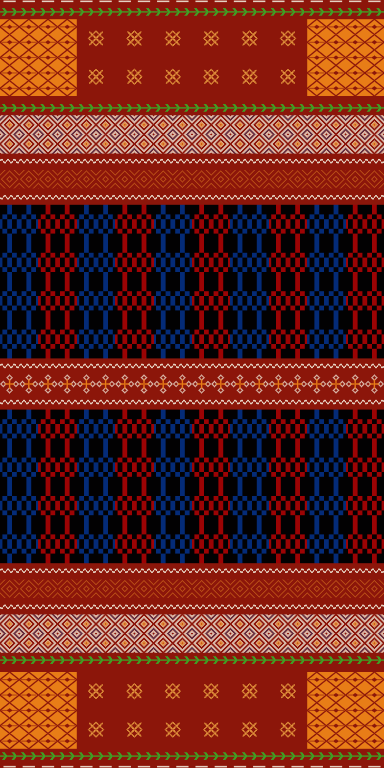
Write a Shadertoy shader that draws this pattern.

```glsl
float px; // one pixel in cloth units (cloth is 10 wide, 20 tall)

float ink(float d) { return clamp(0.5 - d / px, 0.0, 1.0); }
float box(vec2 p, vec2 r) { vec2 d = abs(p) - r; return max(d.x, d.y); }
float diamond(vec2 p) { return abs(p.x) + abs(p.y); }
float span(float v, float lo, float hi) { return ink(abs(v - 0.5 * (lo + hi)) - 0.5 * (hi - lo)); }
vec2 tile(vec2 p, vec2 size) { return (fract(p / size) - 0.5) * size; }

const vec3 MADDER = vec3(0.55, 0.085, 0.04);
const vec3 ORANGE = vec3(0.91, 0.49, 0.09);
const vec3 CREAM = vec3(0.9, 0.82, 0.76);
const vec3 INDIGO = vec3(0.015, 0.17, 0.47);

// Stepped columns woven on black, alternating blue and red
vec3 checkWeave(vec2 p) {
    float v = abs(fract(p.y) - 0.5);
    float cell = fract(p.x * 4.0);
    float even = ink((abs(cell - 0.5) - 0.5) * 0.25 + px * 0.5);
    float nearColumn = min(cell, 1.0 - cell) / 4.0;
    even = ink(nearColumn - 0.0625);
    float sparse = ink(abs(fract(p.x * 2.0) - 0.5) * 0.5 - 0.0625);
    float rows = mix(sparse, 1.0 - even, ink(v - 0.25));
    rows = mix(rows, even, ink(v - 0.125));
    vec3 thread = mix(INDIGO, vec3(0.61, 0.01, 0.015), step(1.0, mod(p.x, 2.0)));
    return mix(vec3(0.008, 0.004, 0.008), thread, rows);
}

// Dense pale lattice with warm and blue centres
vec3 lace(vec2 p) {
    vec2 q = tile(p, vec2(0.5));
    float rings = abs(fract(diamond(q) * 8.0) - 0.5) / 8.0;
    vec3 col = mix(MADDER, CREAM, 0.85 * ink(rings - 0.034));
    float eye = ink(diamond(q) - 0.08);
    vec2 corner = tile(p + 0.25, vec2(0.5));
    col = mix(col, vec3(0.25, 0.26, 0.43), 0.75 * ink(abs(diamond(corner) - 0.13) - 0.018));
    return mix(col, ORANGE, 0.65 * eye);
}

// Orange lozenges cut by red threads
vec3 lozenges(vec2 p) {
    vec2 q = tile(p, vec2(0.5, 0.4));
    float edge = abs(abs(q.x) * 0.8 + abs(q.y) - 0.2) * 0.78;
    float cut = max(ink(edge - 0.017), ink(abs(q.y) - 0.012) * 0.7);
    cut = max(cut, ink((abs(q.x) * 0.7 + abs(q.y) - 0.055) * 0.8));
    return mix(ORANGE, MADDER, cut);
}

// Small cross made of diagonal stitches
float stitchCross(vec2 p) {
    vec2 q = abs(p);
    float stitches = ink(box(fract(q / 0.07) * 0.07 - 0.035, vec2(0.027)));
    float shape = ink(abs(q.x - q.y) - 0.035) * ink(max(q.x, q.y) - 0.18);
    shape = max(shape, ink(abs(q.x + q.y - 0.19) - 0.025));
    return shape * mix(0.55, 1.0, stitches);
}

// Chain of right-pointing leaves
float leafChain(vec2 p) {
    vec2 q = vec2(fract(p.x * 4.0) * 0.25 - 0.125, abs(p.y));
    float leaf = max(abs(q.x + q.y * 0.75 - 0.035) - 0.035, q.y - 0.1);
    return max(ink(leaf), ink(q.y - 0.018));
}

// Four pale blossoms around an orange cross
vec3 blossoms(vec3 col, vec2 p) {
    vec2 q = abs(vec2(fract(p.x * 2.0) * 0.5 - 0.25, p.y));
    q = q.x > q.y ? q : q.yx;
    float bloom = abs(diamond(q - vec2(0.165, 0.0)) - 0.065) * 0.7;
    col = mix(col, CREAM, 0.85 * ink(bloom - 0.015));
    return mix(col, ORANGE, ink(box(q, vec2(0.12, 0.018))));
}

// Fine amber chain of nested diamonds
vec3 amberChain(vec3 col, vec2 p) {
    vec2 q = vec2(fract(p.x * 2.0) * 0.5 - 0.25, p.y);
    float rings = abs(fract(diamond(q) * 7.0) - 0.5) / 7.0;
    float mask = ink(abs(p.y) - 0.24);
    return mix(col, vec3(0.8, 0.4, 0.11), 0.65 * mask * ink(rings - 0.018));
}

void mainImage(out vec4 fragColor, in vec2 fragCoord) {
    px = 20.0 / iResolution.y;
    vec2 p = fragCoord / iResolution.xy * vec2(10.0, 20.0);
    float m = 10.0 - abs(p.y - 10.0); // distance from the nearer end
    vec3 col = MADDER;

    // End panels
    float side = min(p.x, 10.0 - p.x);
    vec2 crossCell = vec2(fract(p.x) - 0.25 - 0.25, fract(m - 0.5) - 0.5);
    float field = span(m, 0.5, 2.5);
    col = mix(col, vec3(0.88, 0.57, 0.23), field * ink(2.0 - side) * stitchCross(crossCell));
    col = mix(col, lozenges(vec2(p.x, m - 0.5)), field * ink(side - 2.0));
    float leafY = m < 1.5 ? m - 0.31 : m - 2.81;
    col = mix(col, vec3(0.25, 0.62, 0.14), leafChain(vec2(p.x, leafY)));
    float dash = ink(abs(fract(p.x * 2.0) - 0.5) * 0.5 - 0.16);
    col = mix(col, CREAM, dash * ink(abs(m - 0.035) - 0.02));

    // Lace and checked fields
    col = mix(col, lace(vec2(p.x, m - 3.0)), span(m, 3.0, 4.0));
    col = mix(col, checkWeave(vec2(p.x, m - 16.0 / 3.0)), span(m, 16.0 / 3.0, 28.0 / 3.0));

    // Ornament bands bordered by scalloped threads
    float bandY = m < 7.0 ? m - 14.0 / 3.0 : m - 10.0;
    float scallop = 0.035 * clamp(1.6 * sin(p.x * 37.699), -1.0, 1.0);
    float border = abs(abs(bandY) - 0.47 - scallop);
    col = mix(col, CREAM, ink(border - 0.022));
    if (m < 7.0) col = amberChain(col, vec2(p.x, bandY));
    else col = blossoms(col, vec2(p.x, bandY));

    fragColor = vec4(col, 1.0);
}
```
